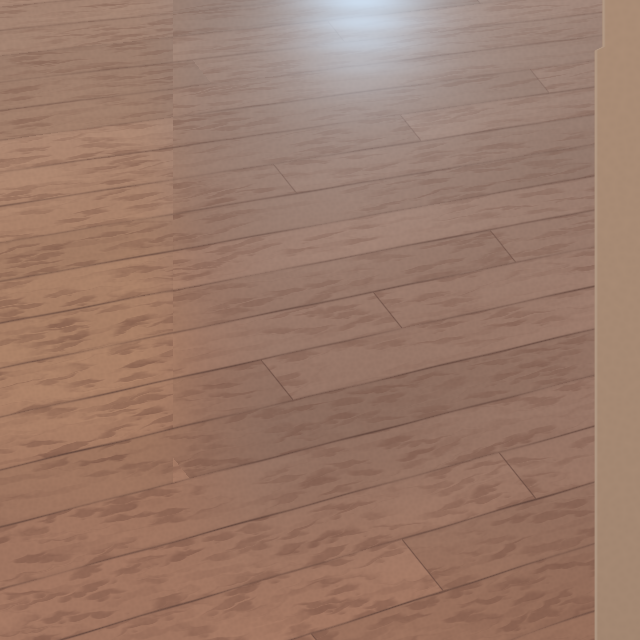
Write a WebGL 2 fragment shader that draws this texture.

```glsl
#version 300 es
precision highp float;
// Worn plank floor in perspective, with a window glare and a plain wall edge at the right.
uniform vec2 u_resolution;
out vec4 fragColor;

// Colours
const vec3 WOOD = vec3(0.625, 0.460, 0.378);
const vec3 WARM_WOOD = vec3(0.705, 0.540, 0.425);
const vec3 GREY_WOOD = vec3(0.585, 0.462, 0.405);
const vec3 HAZY_WOOD = vec3(0.605, 0.515, 0.470);
const vec3 GRAIN = vec3(0.440, 0.300, 0.250);
const vec3 SEAM = vec3(0.370, 0.265, 0.230);
const vec3 GLARE = vec3(0.840, 0.920, 1.000);
const vec3 WALL = vec3(0.650, 0.537, 0.450);
const vec3 WALL_EDGE = vec3(0.720, 0.640, 0.570);

// Plank layout
const float SLOPE = 0.09;         // tilt of the seams at the top
const float CONVERGE = 0.20;      // added tilt toward the bottom
const float ROW_SCALE = 49.7;     // row density
const float HORIZON = 1.33;       // distance of the vanishing line above the top
const float ROW_SHIFT = 0.08;
const float JOINT_SKEW = 0.80;    // lean of the butt joints
const float PLANK_LENGTH = 1.036;
const float JOINT_STEP = -0.26;   // stagger from row to row
const float JOINT_START = 0.218;
const float JOINT_FROM = 0.27;    // joints are worn away left of this
const float SEAM_WIDTH = 0.0010;
const float SEAM_BLUR = 0.0020;
const float WALL_X = 0.929;

float hash(vec2 p) {
  vec3 q = fract(p.xyx * vec3(0.1031, 0.1030, 0.0973));
  q += dot(q, q.yzx + 33.33);
  return fract((q.x + q.y) * q.z);
}

// Distance to the nearest scattered point
float cellular(vec2 p) {
  vec2 cell = floor(p);
  float nearest = 4.0;
  for (int j = -1; j <= 1; j++) {
    for (int i = -1; i <= 1; i++) {
      vec2 c = cell + vec2(i, j);
      vec2 point = c + vec2(hash(c), hash(c + 57.0));
      nearest = min(nearest, length(point - p));
    }
  }
  return nearest;
}

// Soft line of a given half width
float line(float d, float halfWidth, float blur) {
  return 1.0 - smoothstep(halfWidth - blur, halfWidth + blur, abs(d));
}

// Clustered flecks, blotch borders and thin streaks, from 0 to 1
float woodGrain(vec2 g, float seed) {
  vec2 q = g + seed * vec2(31.0, 17.0);
  float fine = cellular(q * vec2(30.0, 11.0) + 11.0);
  q.y += 0.04 * sin(q.x * 19.0) + 0.10 * (fine - 0.4);
  q.x += 0.03 * sin(q.y * 8.0) + 0.02 * sin(q.y * 21.0);
  float broad = cellular(q * vec2(4.0, 1.2));
  float medium = cellular(q * vec2(11.0, 4.2) + 5.0);
  float patches = smoothstep(0.70, 0.30, broad);
  float flecks = smoothstep(0.42, 0.20, medium + 0.15 * (fine - 0.4)) * (0.1 + 0.9 * patches);
  float border = line(broad - 0.50, 0.015, 0.045);
  float streaks = smoothstep(0.2, 1.0, sin(q.y * 17.0 + 1.2 * sin(g.x * 5.0)));
  streaks *= smoothstep(0.6, 0.2, cellular(q * vec2(5.0, 2.0) + 23.0));
  return 0.62 * flecks + 0.24 * border + 0.26 * streaks + 0.14 * patches;
}

vec3 floorColor(vec2 p, float pixel) {
  // Perspective: seams meet far to the right, rows shrink upward
  float squeeze = 1.0 - CONVERGE * p.x;
  float depth = (p.y + SLOPE * p.x) / squeeze + HORIZON;
  float across = ROW_SHIFT - ROW_SCALE / depth;
  float along = p.x - JOINT_SKEW * p.y;
  float rowSize = depth * depth * squeeze / ROW_SCALE;
  across += 0.006 * sin(along * 27.0 + floor(across) * 0.7);
  float row = floor(across);

  // Staggered butt joints
  float plankPos = (along - JOINT_START - JOINT_STEP * (row + 26.0)) / PLANK_LENGTH;
  float plank = p.x < JOINT_FROM ? 0.0 : floor(plankPos);
  float seed = hash(vec2(row + 90.0, plank + 40.0));

  // Room light over the boards
  float far = smoothstep(0.65, 0.0, p.y);
  float left = smoothstep(0.33, 0.20, p.x) * smoothstep(0.88, 0.50, p.y);
  float right = smoothstep(0.22, 0.45, p.x) * smoothstep(1.0, 0.62, p.y);
  vec3 color = mix(WOOD, GREY_WOOD, right * 0.9);
  color = mix(color, HAZY_WOOD, far * 0.8);
  color = mix(color, WARM_WOOD, left * mix(0.80, 0.25, far));
  color *= 1.0 + 0.09 * (seed - 0.5);
  color *= 1.0 + 0.025 * sin(p.x * 7.0 + 1.0) * sin(p.y * 9.0 + p.x * 3.0);

  // Grain fades with distance
  float grain = woodGrain(vec2(along, across), seed);
  color = mix(color, GRAIN, grain * mix(0.56, 0.36, far) * (1.0 - 0.25 * right));
  color *= 1.0 + 0.035 * (cellular(p * 140.0) - 0.5);

  // Seams: soft, worn away in stretches and lost in the distance
  float seamId = floor(across + 0.5);
  float seamDist = (across - seamId) * rowSize;
  float jointDist = (plankPos - floor(plankPos + 0.5)) * PLANK_LENGTH * 0.78;
  float wear = 0.54 + 0.24 * sin(along * 8.0 + seamId * 2.4) + 0.14 * sin(along * 29.0 + seamId * 4.1);
  float seam = line(seamDist, SEAM_WIDTH, max(pixel, SEAM_BLUR)) * clamp(wear, 0.15, 1.0);
  seam += 0.12 * line(seamDist, 0.002, 0.006);
  float joint = line(jointDist, SEAM_WIDTH * 0.6, max(pixel, 0.0016));
  joint *= smoothstep(JOINT_FROM + 0.08, JOINT_FROM + 0.16, p.x);
  color = mix(color, SEAM, clamp(max(seam, joint * 0.85), 0.0, 1.0) * mix(1.0, 0.34, far));

  // Window reflection: a bright core in a wide haze, dulled along the boards
  vec2 fromGlare = p - vec2(0.565, -0.01);
  vec2 coreShape = fromGlare * vec2(8.8, 7.6);
  vec2 hazeShape = fromGlare * vec2(4.4, 3.6);
  float core = exp(-dot(coreShape, coreShape));
  float haze = exp(-dot(hazeShape, hazeShape));
  float ripple = 0.92 + 0.08 * sin(across * 6.2832 + 3.0 * sin(along * 6.0));
  return mix(color, GLARE, clamp(0.66 * core * ripple + 0.22 * haze, 0.0, 1.0));
}

void main() {
  vec2 p = gl_FragCoord.xy / u_resolution;
  p.y = 1.0 - p.y;
  float pixel = 1.0 / min(u_resolution.x, u_resolution.y);
  vec3 color = floorColor(p, pixel);

  // Wall with a pale corner and a small step near the top
  float edge = WALL_X + 0.012 * (1.0 - smoothstep(0.072, 0.080, p.y));
  vec3 wall = WALL * (1.02 - 0.04 * p.y + 0.02 * (cellular(p * 75.0) - 0.5));
  wall = mix(wall, WALL_EDGE, line(p.x - edge - 0.002, 0.002, 0.002) * 0.5);
  float blur = max(pixel, 0.0015);
  color = mix(color, wall, smoothstep(-blur, blur, p.x - edge));
  fragColor = vec4(color, 1.0);
}
```
